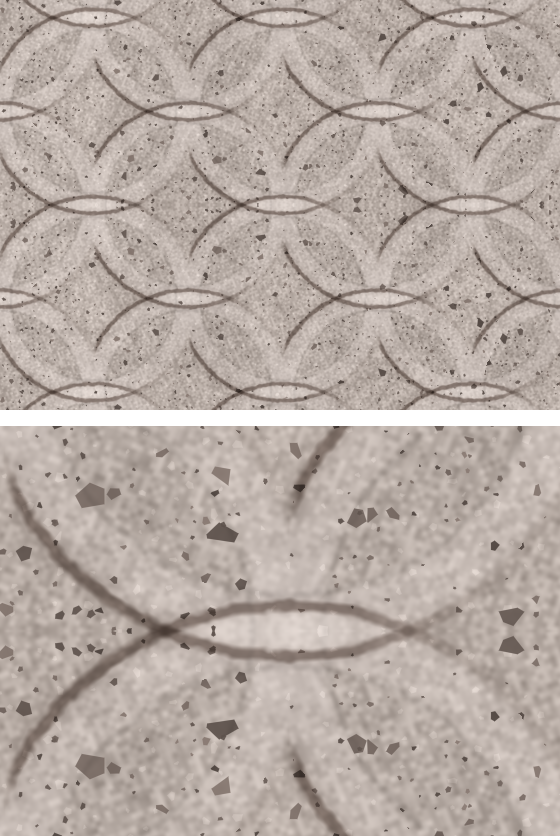
Top, the full canvas; bottom, a detail of the centre.
Give the GLSL for this pattern, as a Shadertoy shader.

```glsl
const vec3 STONE = vec3(0.735, 0.690, 0.661);
const vec3 RAISED = vec3(0.797, 0.754, 0.730);
const vec3 POLISHED = vec3(0.870, 0.830, 0.806);
const vec3 CHIP_DARK = vec3(0.29, 0.25, 0.23);
const vec3 CHIP_BROWN = vec3(0.54, 0.48, 0.45);
const vec3 GROOVE_ABSORB = vec3(0.36, 0.40, 0.42);
const float BAND_INNER = 0.89;
const float BAND_OUTER = 1.07;
const float GROOVE_RADIUS = 1.088;

float hash(vec2 p) {
    return fract(sin(dot(p, vec2(127.1, 311.7))) * 43758.5);
}

float noise(vec2 p) {
    vec2 i = floor(p), f = fract(p);
    f = f * f * (3.0 - 2.0 * f);
    float low = mix(hash(i), hash(i + vec2(1, 0)), f.x);
    float high = mix(hash(i + vec2(0, 1)), hash(i + vec2(1, 1)), f.x);
    return mix(low, high, f.y);
}

mat2 rotation(float a) {
    return mat2(cos(a), sin(a), -sin(a), cos(a));
}

// Noise on a turned lattice, centered on zero
float grainLayer(vec2 p, float scale) {
    return noise(rotation(0.5 + scale) * p * scale) - 0.5;
}

// Irregular convex fragment: intersection of five half planes
float fragmentDistance(vec2 q, float radius, vec2 seed) {
    float d = -1.0;
    float turn = 6.283 * hash(seed + 3.7);
    for (int k = 0; k < 5; k++) {
        float n = float(k);
        float a = turn + 1.257 * n + 0.6 * hash(seed + n * 1.9);
        float reach = radius * mix(0.3, 1.0, hash(seed + n * 2.3 + 11.0));
        d = max(d, dot(q, vec2(cos(a), sin(a))) - reach);
    }
    return d;
}

// Scattered fragments: x is coverage, y is a random tone
vec2 chips(vec2 p, float scale, float density, float size, float pixel) {
    vec2 g = rotation(0.4 + scale) * p * scale;
    vec2 cell = floor(g);
    vec2 center = 0.3 + 0.4 * vec2(hash(cell + 5.1), hash(cell + 9.4));
    float radius = size * mix(0.35, 1.0, pow(hash(cell + 23.9), 1.5));
    float d = fragmentDistance(fract(g) - center, radius, cell);
    float edge = pixel * scale * 0.7;
    float cover = (1.0 - smoothstep(-edge, edge, d)) * step(hash(cell + 17.3), density);
    return vec2(cover, hash(cell + 31.7));
}

vec3 addChips(vec3 base, vec2 chip) {
    return mix(base, mix(CHIP_DARK, CHIP_BROWN, chip.y), 0.9 * chip.x);
}

float ring(float r, float inner, float outer, float soft) {
    return smoothstep(inner - soft, inner + soft, r)
         * (1.0 - smoothstep(outer - soft, outer + soft, r));
}

// Shadowed outer rim: strong on the left, fading right, hidden past the joints
float groove(vec2 q, float r, float soft) {
    float side = mix(0.12, 1.0, 1.0 - smoothstep(0.15, 0.80, q.x));
    float joint = 1.0 - smoothstep(0.95, 1.01, abs(q.x));
    float core = ring(r, GROOVE_RADIUS - 0.018, GROOVE_RADIUS + 0.022, soft);
    float halo = exp(-pow((r - GROOVE_RADIUS) / 0.055, 2.0));
    return (0.8 * core + 0.2 * halo) * side * joint;
}

void mainImage(out vec4 fragColor, in vec2 fragCoord) {
    // One unit is half the spacing between joints
    vec2 p = (fragCoord - 0.5 * iResolution.xy) / iResolution.y * vec2(4.33, 4.38);
    p.x -= 0.03;
    float pixel = 4.38 / iResolution.y;
    float soft = max(0.012, 0.8 * pixel);
    vec2 t = vec2(p.x, abs(p.y)) + 20.0;
    float wobble = 0.010 * grainLayer(t, 15.0) + 0.012 * grainLayer(t, 36.0);

    // Interlaced rings on odd lattice points, joints on even ones
    float band = 0.0, crowns = 0.0, discs = 0.0, glow = 0.0;
    vec3 shade = vec3(1.0);
    for (int j = -1; j <= 2; j++) {
        for (int i = -1; i <= 2; i++) {
            vec2 center = floor(p) + vec2(i, j);
            vec2 q = p - center;
            if (mod(center.x + center.y, 2.0) < 0.5) {
                glow += exp(-8.0 * dot(q, q));
                continue;
            }
            float r = length(q) + wobble;
            float body = ring(r, BAND_INNER, BAND_OUTER, 0.022);
            band = max(band, body);
            crowns += body * smoothstep(0.6, 0.8, abs(q.y));
            discs += 1.0 - smoothstep(BAND_INNER - 0.10, BAND_INNER + 0.01, r);
            shade *= 1.0 - GROOVE_ABSORB * groove(q, r, soft);
            shade *= 1.0 - 0.06 * ring(r, BAND_INNER - 0.03, BAND_INNER - 0.005, soft);
        }
    }
    float lens = clamp(crowns - 1.0, 0.0, 1.0);
    float petal = clamp(discs - 1.0, 0.0, 1.0);

    // Stone grain, blotches and relief tones
    float grain = 0.5 * grainLayer(t, 47.0) + 0.32 * grainLayer(t, 23.0) + 0.18 * grainLayer(t, 9.0);
    float blotch = 0.6 * grainLayer(t, 1.3) + 0.4 * grainLayer(t, 3.4);
    vec3 color = STONE * (1.0 - 0.035 * petal);
    color = mix(color, RAISED, band * min(0.52 + 0.7 * glow, 1.15));
    color = mix(color, POLISHED, 0.85 * lens);
    color += grain * mix(0.30, 0.15, max(lens, band * min(0.3 + glow, 1.0)));
    color += 0.075 * blotch;

    // Pale flakes, then dark chips in clustered sizes
    color += 0.06 * chips(t + 3.0, 13.0, 0.4, 0.30, pixel).x;
    float cluster = mix(0.3, 1.6, noise(t * 1.7)) * mix(1.0, 0.35, band);
    color = addChips(color, chips(t, 4.6, 0.34 * cluster, 0.28, pixel));
    color = addChips(color, chips(t + 7.0, 9.0, 0.30 * cluster, 0.27, pixel));
    color = addChips(color, chips(t + 13.0, 17.0, 0.25 * cluster, 0.30, pixel));

    fragColor = vec4(color * shade, 1.0);
}
```
